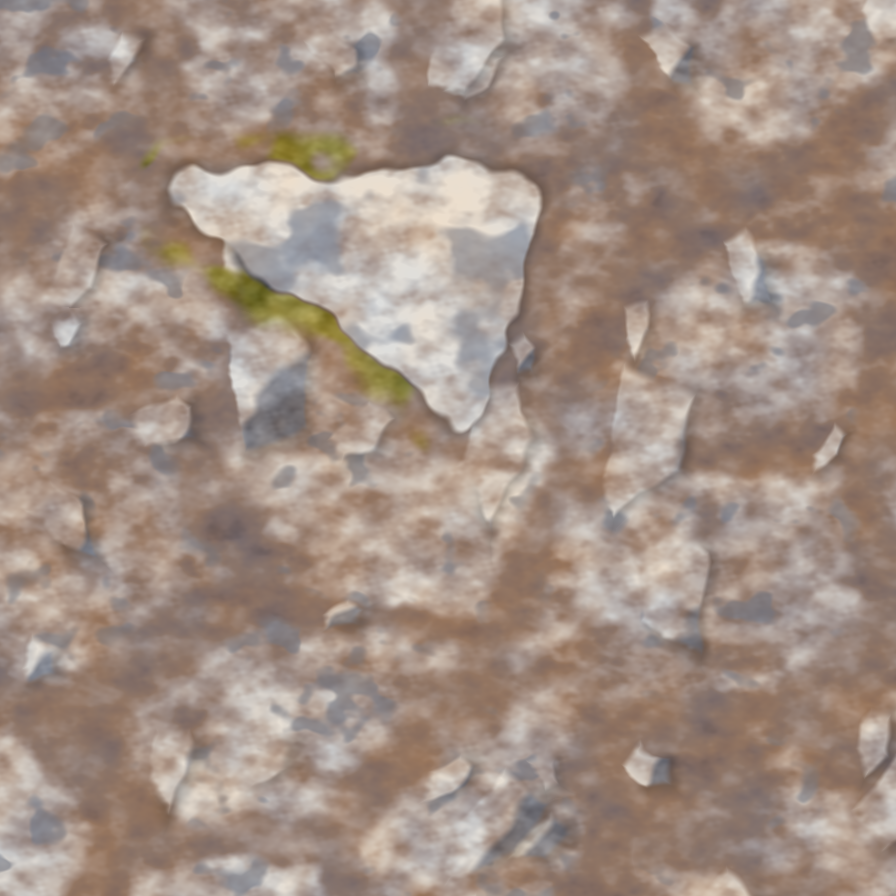
A Shadertoy shader for this texture:

```glsl
const vec3 UMBER = vec3(0.40, 0.335, 0.32);
const vec3 EARTH = vec3(0.50, 0.415, 0.385);
const vec3 CLAY = vec3(0.56, 0.46, 0.40);
const vec3 MAUVE = vec3(0.64, 0.56, 0.52);
const vec3 CRUST = vec3(0.73, 0.67, 0.63);
const vec3 PALE = vec3(0.81, 0.78, 0.75);
const vec3 CHALK = vec3(0.90, 0.87, 0.83);
const vec3 SLATE = vec3(0.40, 0.40, 0.43);
const vec3 MOSS = vec3(0.54, 0.51, 0.20);

float hash(vec2 p) {
    vec3 q = fract(vec3(p.xyx) * 0.1031);
    q += dot(q, q.yzx + 33.33);
    return fract((q.x + q.y) * q.z);
}

vec2 hash2(vec2 p) {
    return vec2(hash(p), hash(p + 47.3));
}

float noise(vec2 p) {
    vec2 i = floor(p), f = fract(p);
    f = f * f * (3.0 - 2.0 * f);
    return mix(mix(hash(i), hash(i + vec2(1, 0)), f.x),
               mix(hash(i + vec2(0, 1)), hash(i + vec2(1, 1)), f.x), f.y);
}

float fbm(vec2 p) {
    float sum = 0.0, amp = 0.55;
    for (int i = 0; i < 3; i++) {
        sum += amp * noise(p);
        p = mat2(1.9, 0.5, -0.5, 1.9) * p + 17.1;
        amp *= 0.52;
    }
    return sum;
}

// Earth to chalk, evenly spaced over tone 0..1 with room at both ends
vec3 mineral(float tone) {
    float t = clamp(tone, -0.25, 1.25) * 4.0;
    vec3 c = mix(UMBER, EARTH, clamp(t + 1.0, 0.0, 1.0));
    c = mix(c, CLAY, clamp(t, 0.0, 1.0));
    c = mix(c, MAUVE, clamp(t - 1.0, 0.0, 1.0));
    c = mix(c, CRUST, clamp(t - 2.0, 0.0, 1.0));
    c = mix(c, PALE, clamp(t - 3.0, 0.0, 1.0));
    return mix(c, CHALK, clamp(t - 4.0, 0.0, 1.0));
}

// Gap between the two nearest cell centres, and the cell's random value
vec2 crustCells(vec2 p) {
    vec2 base = floor(p);
    float near = 9.0, second = 9.0, id = 0.0;
    for (int k = 0; k < 9; k++) {
        vec2 cell = base + vec2(k % 3 - 1, k / 3 - 1);
        float d = length(cell + hash2(cell) - p);
        if (d < near) { second = near; near = d; id = hash(cell + 8.5); }
        else second = min(second, d);
    }
    return vec2(second - near, id);
}

// Angular scattered stones: distance, position across the light, random value
vec3 stones(vec2 p, float cells, float chance, float seed) {
    vec2 g = p * cells, base = floor(g);
    vec3 best = vec3(1.0, 0.0, 0.0);
    for (int k = 0; k < 9; k++) {
        vec2 cell = base + vec2(k % 3 - 1, k / 3 - 1);
        vec2 id = cell + seed;
        if (hash(id) > chance) continue;
        vec2 q = g - cell - 0.2 - 0.6 * hash2(id + 3.7);
        float side = dot(q, vec2(0.86, -0.5));
        float turn = 0.3 + 1.9 * hash(id + 9.1);
        vec2 r = mat2(cos(turn), -sin(turn), sin(turn), cos(turn)) * q * vec2(0.72, 1.3);
        float d = -1.0;
        for (int f = 0; f < 5; f++) {
            float a = 1.2566 * (float(f) + 0.6 * hash(id + float(f) * 5.3));
            d = max(d, dot(r, vec2(cos(a), sin(a))));
        }
        d = (d - mix(0.12, 0.25, hash(id + 21.0))) / cells;
        if (d < best.x) best = vec3(d, side, hash(id + 31.0));
    }
    return best;
}

float triangle(vec2 p, vec2 a, vec2 b, vec2 c) {
    vec2 e0 = b - a, e1 = c - b, e2 = a - c, v0 = p - a, v1 = p - b, v2 = p - c;
    vec2 q0 = v0 - e0 * clamp(dot(v0, e0) / dot(e0, e0), 0.0, 1.0);
    vec2 q1 = v1 - e1 * clamp(dot(v1, e1) / dot(e1, e1), 0.0, 1.0);
    vec2 q2 = v2 - e2 * clamp(dot(v2, e2) / dot(e2, e2), 0.0, 1.0);
    float s = sign(e0.x * e2.y - e0.y * e2.x);
    float inside = min(min(s * (v0.x * e0.y - v0.y * e0.x),
        s * (v1.x * e1.y - v1.y * e1.x)), s * (v2.x * e2.y - v2.y * e2.x));
    return -sign(inside) * sqrt(min(min(dot(q0, q0), dot(q1, q1)), dot(q2, q2)));
}

vec3 addStones(vec3 ground, vec3 s, float fine, float medium) {
    float split = mix(-0.03, 0.25, s.z) + 0.3 * (medium - 0.5);
    float shade = smoothstep(split - 0.02, split + 0.06, s.y);
    vec3 face = mineral(0.95 - 0.25 * s.z + 1.3 * (fine - 0.5));
    vec3 stone = mix(face, SLATE + 0.35 * (fine - 0.4), shade * 0.85);
    ground *= 1.0 - 0.2 * smoothstep(0.02, 0.0, s.x) * smoothstep(-0.05, 0.15, s.y);
    return mix(ground, stone, smoothstep(0.004, -0.004, s.x));
}

void mainImage(out vec4 fragColor, in vec2 fragCoord) {
    vec2 uv = fragCoord / iResolution.y;
    vec2 warp = vec2(fbm(uv * 14.0), fbm(uv * 14.0 + 60.0)) - 0.5;
    vec2 p = uv + 0.06 * warp;
    float fine = fbm(uv * vec2(38.0, 54.0));
    float medium = fbm(uv * vec2(10.0, 15.0) + 5.0);
    float broad = fbm(uv * 4.0 + 23.0);
    float slab = triangle(p, vec2(0.22, 0.775), vec2(0.555, 0.79), vec2(0.525, 0.565)) - 0.03;

    // Mottled crust broken by soft channels of soil
    vec2 crust = crustCells((p + 0.04 * warp.yx) * vec2(3.3, 4.0) + 2.0);
    float width = 0.05 + 0.35 * broad;
    float soil = 1.0 - smoothstep(width - 0.1, width + 0.08, crust.x);
    soil = max(soil, 0.9 * smoothstep(0.065, 0.03, slab));
    float rockTone = 0.62 + 0.2 * (crust.y - 0.5) + 0.8 * (medium - 0.5) + 1.15 * (fine - 0.5);
    float soilTone = 0.25 + 0.5 * (medium - 0.5) + 0.75 * (fine - 0.5);
    vec3 col = mineral(mix(rockTone, soilTone, soil));

    // Grey flecks and scattered pebbles
    float fleck = smoothstep(0.62, 0.74, fbm(uv * vec2(22.0, 28.0) + 90.0));
    col = mix(col, SLATE + 0.06, 0.6 * fleck * (1.0 - soil));
    vec2 rough = uv + 0.035 * warp + 0.008 * (fine - 0.5);
    col = addStones(col, stones(rough, 9.0, 0.24, 12.0), fine, medium);
    col = addStones(col, stones(rough, 4.6, 0.42, 71.0), fine, medium);

    // Large pale slab with grey blotches and a dark rim
    float blotch = smoothstep(0.5, 0.66, fbm(uv * vec2(17.0, 21.0) + 40.0));
    vec3 slabColor = mineral(1.0 + 1.3 * (fine - 0.5) + 0.5 * (medium - 0.5));
    slabColor = mix(slabColor, SLATE + 0.12, 0.65 * blotch);
    col *= 1.0 - 0.2 * smoothstep(0.018, 0.0, slab);
    col = mix(col, slabColor, smoothstep(0.004, -0.004, slab));

    // Moss tucked beside the slab
    float rim = smoothstep(0.0, 0.008, slab) * smoothstep(0.05, 0.025, slab);
    float moss = rim * smoothstep(0.53, 0.62, fbm(uv * 9.0 + 31.0));
    col = mix(col, MOSS + 0.4 * (fine - 0.5), 0.85 * moss);

    // Warm and cool mineral tints
    float tint = fbm(uv * 19.0 + 150.0) - 0.5;
    col += tint * vec3(0.10, 0.0, -0.11);
    fragColor = vec4(clamp(col, 0.0, 1.0), 1.0);
}
```
